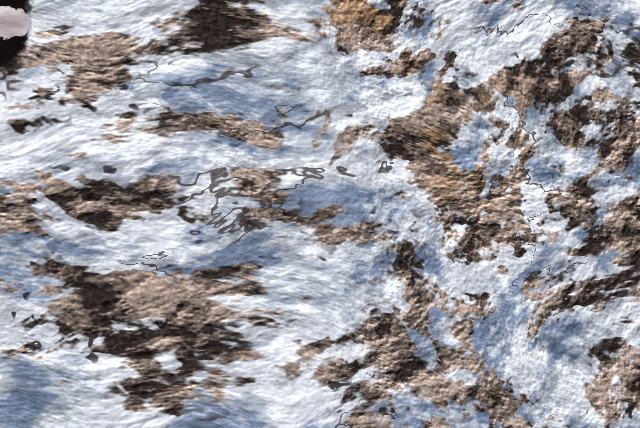
A Shadertoy shader for this texture:

```glsl
#define WHITE vec3(0.84, 0.86, 0.90)
#define GREY vec3(0.67, 0.70, 0.75)
#define BLUE vec3(0.46, 0.52, 0.62)
#define TAN vec3(0.62, 0.55, 0.51)
#define BROWN vec3(0.42, 0.37, 0.34)
#define DARK vec3(0.20, 0.17, 0.16)
#define OCHRE vec3(0.58, 0.44, 0.30)
#define STRETCH 0.42
#define SOIL_LEVEL 0.595
#define RELIEF 2.4
#define GRAIN 0.40
#define ROUGHNESS 0.70

float hash(vec2 p) {
    return fract(sin(dot(p, vec2(127.1, 311.7))) * 43758.5453);
}

float noise(vec2 p) {
    vec2 i = floor(p), f = fract(p);
    f = f * f * (3.0 - 2.0 * f);
    vec2 e = vec2(0.0, 1.0);
    return mix(mix(hash(i), hash(i + e.yx), f.x),
               mix(hash(i + e.xy), hash(i + e.yy), f.x), f.y);
}

float fbm(vec2 p) {
    float sum = 0.0, total = 0.0, amp = 1.0;
    for (int i = 0; i < 5; i++) {
        sum += amp * noise(p);
        total += amp;
        amp *= ROUGHNESS;
        p = mat2(1.6, 1.2, -1.2, 1.6) * p + 7.3;
    }
    return sum / total;
}

// Level strata on the left turn into blotchy diagonal grain on the right
float rock(vec2 p, float freq, float seed) {
    vec2 bend = vec2(noise(p * 4.5 + seed), noise(p * 4.5 + seed + 31.0)) - 0.5;
    vec2 strata = (p + bend * vec2(0.1, 0.1)) * vec2(STRETCH, 1.1);
    vec2 swirl = mat2(0.75, 0.55, -0.75, 0.8) * (p + 0.12 * bend);
    float side = smoothstep(0.65, 0.9, p.x + 0.3 * bend.y);
    return mix(fbm(strata * freq + seed), fbm(swirl * freq + seed), side);
}

float blob(vec2 p, vec4 zone) {
    vec2 d = (p - zone.xy) / zone.zw;
    return exp(-dot(d, d));
}

// Broad weathered zones: centre, radii
float weathering(vec2 p) {
    vec4 zones[11] = vec4[11](
        vec4(0.15, 0.81, 0.30, 0.10), vec4(0.22, 0.55, 0.28, 0.07),
        vec4(0.20, 0.25, 0.36, 0.11), vec4(0.62, 0.54, 0.09, 0.12),
        vec4(0.87, 0.44, 0.20, 0.08), vec4(0.88, 0.09, 0.16, 0.12),
        vec4(1.03, 0.67, 0.16, 0.15), vec4(0.85, 0.96, 0.15, 0.04),
        vec4(1.30, 0.82, 0.14, 0.11), vec4(1.47, 0.62, 0.06, 0.16),
        vec4(1.28, 0.28, 0.07, 0.10));
    float w = 0.0;
    for (int i = 0; i < 11; i++) w = max(w, blob(p, zones[i]));
    return w;
}

// Scattered ragged hollows
float pits(vec2 p) {
    vec2 g = p * vec2(24.0, 28.0) + vec2(noise(p * 45.0), noise(p * 45.0 + 9.0));
    float hollow = 0.0;
    for (int y = -1; y <= 1; y++)
    for (int x = -1; x <= 1; x++) {
        vec2 cell = floor(g) + vec2(x, y);
        vec2 centre = cell + 0.2 + 0.6 * vec2(hash(cell), hash(cell + 5.0));
        float radius = 0.12 + 0.35 * hash(cell + 11.0);
        float present = step(0.72, hash(cell + 23.0));
        float d = length((g - centre) * vec2(0.8, 1.1)) - radius;
        hollow = max(hollow, present * (1.0 - smoothstep(-0.12, 0.06, d)));
    }
    return hollow;
}

void mainImage(out vec4 fragColor, in vec2 fragCoord) {
    vec2 p = fragCoord / iResolution.y;
    float worn = weathering(p);
    float tone = rock(p, 18.0, 17.0);
    float slope = rock(p + vec2(-0.003, 0.005), 18.0, 17.0) - tone;
    float veins = rock(p, 9.0, 41.0);
    float speck = 0.6 * noise(p * 170.0) + 0.4 * noise(p * 90.0 + 5.0) - 0.5;

    // Pale mineral with grey and blue veins
    vec3 pale = mix(WHITE, GREY, smoothstep(0.46, 0.53, veins));
    pale = mix(pale, BLUE, smoothstep(0.55, 0.62, veins));
    pale += 0.45 * (0.5 - tone);

    // Brown crust, ochre where it is rusted
    vec3 soil = mix(TAN, BROWN, smoothstep(0.41, 0.49, tone));
    float rust = max(blob(p, vec4(1.03, 0.68, 0.18, 0.17)),
                     blob(p, vec4(0.86, 0.96, 0.20, 0.07)));
    soil = mix(soil, OCHRE, 0.65 * rust * smoothstep(0.42, 0.56, veins));
    soil = mix(soil, DARK, smoothstep(0.51, 0.60, tone - 0.05 * rust));

    float field = rock(p, 10.0, 0.0) + 0.17 * worn + 0.05 * speck;
    float cover = smoothstep(SOIL_LEVEL - 0.035, SOIL_LEVEL + 0.045, field);
    vec3 color = mix(pale, soil, cover);

    // Hollows and short thin cracks
    float hollow = pits(p) * smoothstep(0.25, 0.6, worn) * (1.0 - 0.8 * rust);
    color = mix(color, 0.6 * DARK, 0.8 * hollow * smoothstep(0.40, 0.50, tone));
    float line = abs(noise(p * vec2(3.0, 9.0) + 2.0 * veins) + 0.15 * noise(p * 40.0) - 0.57);
    float crack = (1.0 - smoothstep(0.008, 0.035, line)) * smoothstep(0.55, 0.7, noise(p * 6.0 + 3.0));
    color = mix(color, DARK, 0.7 * crack);

    // Light from above and gritty surface
    color *= 1.0 + RELIEF * slope * (0.6 + 0.8 * cover);
    color += GRAIN * speck * (0.3 + 0.6 * cover) * (0.3 + color);

    // Loose stone in the shadowed corner
    vec2 ragged = p + 0.05 * (vec2(fbm(p * 22.0), fbm(p * 22.0 + 4.0)) - 0.5);
    float gap = length((ragged - vec2(0.0, 0.96)) / vec2(0.07, 0.12));
    float stone = length((ragged - vec2(0.01, 0.95)) / vec2(0.06, 0.042));
    color = mix(color, 0.35 * DARK, 1.0 - smoothstep(0.8, 1.1, gap));
    color = mix(color, vec3(0.74, 0.69, 0.71) + 0.6 * (0.5 - tone), 1.0 - smoothstep(0.93, 1.05, stone));

    fragColor = vec4(clamp(color, 0.0, 1.0), 1.0);
}
```
